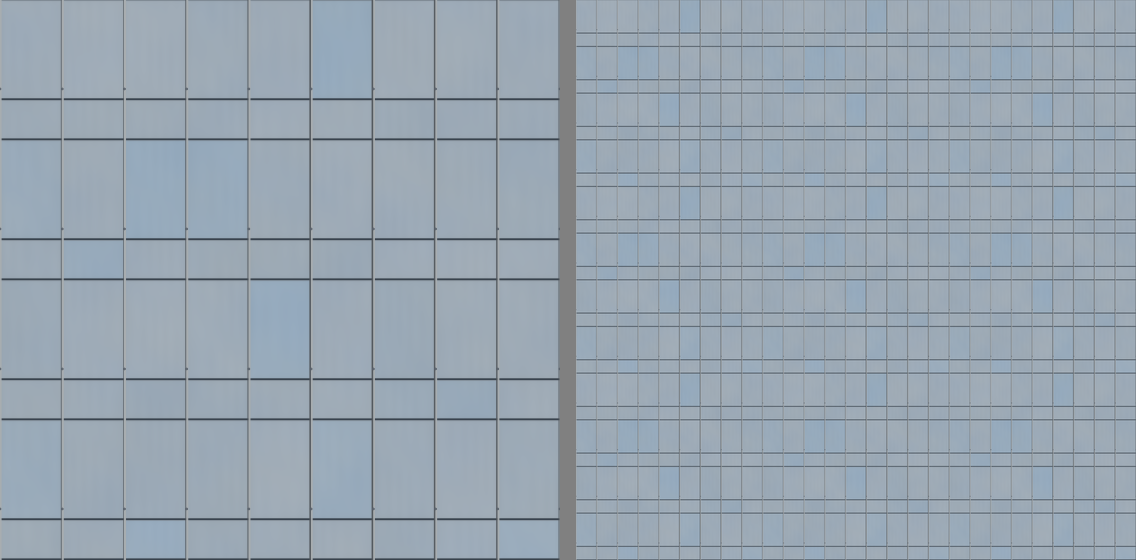
Left, the tile; right, the same tile 3 across and 3 down.
Give the GLSL for this texture, as a Shadertoy shader.

```glsl
// Facade of flat blue-grey metal panels: 9 columns by 4 storeys, each storey a
// short panel under a tall one. Dark horizontal gaps stop at pale vertical rails
// that carry a shadow and a rivet; hashed tints and wrapping sines add wear.

const float TAU = 6.2831853;

float hash(vec2 cell) {
    vec3 q = fract(vec3(cell.xyx) * vec3(0.1031, 0.1130, 0.0973));
    q += dot(q, q.yzx + 33.33);
    return fract((q.x + q.y) * q.z);
}

// Signed distance to the nearest of the lines repeating with the given period
float repeatDistance(float x, float center, float period) {
    return mod(x - center + 0.5 * period, period) - 0.5 * period;
}

// Box-filtered coverage of a band around d = 0
float band(float d, float width, float pixel) {
    float covered = min(d + 0.5 * pixel, 0.5 * width) - max(d - 0.5 * pixel, -0.5 * width);
    return clamp(covered / pixel, 0.0, 1.0);
}

// Smooth layered sines with whole frequencies, so they wrap at the edges
float clouds(vec2 uv) {
    vec2 a = TAU * uv;
    return 0.45 * sin(2.0 * a.x + a.y + 1.5 * sin(3.0 * a.y))
         + 0.35 * sin(5.0 * a.y - 3.0 * a.x + 1.3 * sin(4.0 * a.x))
         + 0.20 * sin(11.0 * a.x + 7.0 * a.y + 2.0 * sin(6.0 * a.y));
}

void mainImage(out vec4 fragColor, in vec2 fragCoord) {
    vec2 uv = fragCoord / iResolution.xy;
    vec2 pos = uv * 768.0;                   // the canvas spans 768 units
    vec2 pixel = 768.0 / iResolution.xy;
    float colWidth = 768.0 / 9.0;
    float storey = 192.0;

    // Panel index and position inside the storey
    float height = mod(pos.y - 1.0, storey);
    float tall = step(55.0, height);
    vec2 panel = vec2(floor(uv.x * 9.0), 2.0 * mod(floor((pos.y - 1.0) / storey), 4.0) + tall);
    float tint = hash(panel + 3.0);
    float blue = smoothstep(0.84, 1.0, hash(panel + 47.0));

    // Panel colour: a tint each, a few bluer ones, broad clouds, faint streaks
    vec3 color = vec3(0.617, 0.668, 0.715);
    color += (tint - 0.5) * vec3(0.018, 0.012, 0.010);
    color += blue * vec3(-0.026, 0.002, 0.026);
    color += clouds(uv) * vec3(0.009, 0.004, -0.004);
    color += 0.006 * clouds(uv.yx + vec2(0.3, 0.6));
    float streak = sin(TAU * 41.0 * uv.x + 2.0 * sin(TAU * 7.0 * uv.x));
    color += 0.003 * streak * sin(TAU * (3.0 * uv.y + 2.0 * uv.x));

    // Distances to the rails and to the two gaps of a storey
    float rail = repeatDistance(pos.x, 0.0, colWidth);
    float lowGap = repeatDistance(pos.y, 1.0, storey);
    float highGap = repeatDistance(pos.y, 56.0, storey);

    // Soft grime towards the panel edges
    float edge = min(abs(rail), min(abs(lowGap), abs(highGap)));
    color -= vec3(0.022, 0.026, 0.034) * exp(-edge / 3.0);

    // Horizontal gaps, with a fainter shade along their lower lip
    float gaps = max(band(lowGap, 2.4, pixel.y), band(highGap, 2.4, pixel.y));
    float lips = max(band(lowGap + 1.8, 1.4, pixel.y), band(highGap + 1.8, 1.4, pixel.y));
    color = mix(color, vec3(0.50, 0.54, 0.58), 0.6 * lips);
    color = mix(color, vec3(0.22, 0.26, 0.30), gaps);

    // Vertical rails: pale strip and a shadow that deepens across the facade
    float joint = mod(floor(uv.x * 9.0 + 0.5), 9.0);
    float depth = 0.5 + 0.5 * cos(TAU * (joint - 6.3) / 9.0);
    depth = clamp(depth + 0.25 * (hash(vec2(joint, 91.0)) - 0.5), 0.0, 1.0);
    color = mix(color, vec3(0.66, 0.68, 0.69), 0.95 * band(rail - 0.7, 3.0, pixel.x));
    float shadow = band(rail + 1.3, mix(1.2, 2.2, depth), pixel.x);
    color = mix(color, vec3(0.31, 0.33, 0.35), mix(0.65, 0.95, depth) * shadow);

    // Rivet on each rail, just above the upper gap
    float rivet = length(vec2(rail, repeatDistance(pos.y, 70.0, storey)));
    float soft = 0.5 * pixel.y;
    color = mix(color, vec3(0.34, 0.37, 0.41), 0.85 * (1.0 - smoothstep(1.9 - soft, 1.9 + soft, rivet)));

    fragColor = vec4(color, 1.0);
}
```
